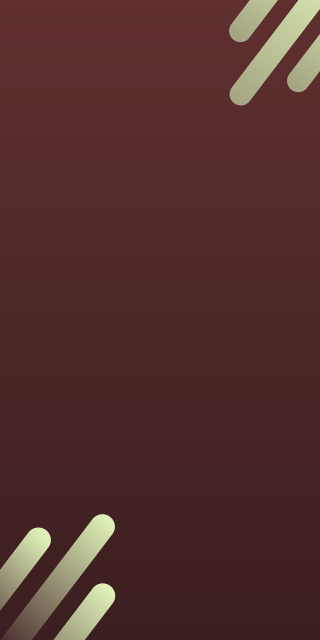
Reproduce this background procedurally as a WebGL 2 fragment shader.

```glsl
#version 300 es
precision highp float;
// Dark maroon vertical gradient with two groups of slanted, rounded bars
// in opposite corners. Each bar is a half-infinite capsule distance field,
// shaded by a linear ramp that starts at its rounded cap.
uniform vec2 u_resolution;
out vec4 fragColor;

const vec3 MAROON_TOP = vec3(0.375, 0.185, 0.187);
const vec3 MAROON_BOTTOM = vec3(0.230, 0.120, 0.125);
const vec3 BAR_DARK = vec3(0.30, 0.19, 0.19);
const vec3 BAR_LIGHT = vec3(0.87, 0.94, 0.72);
const vec2 SLANT = normalize(vec2(0.606, 0.795));

// Distance to a bar that starts at the origin and runs along dir forever.
float barDistance(vec2 p, vec2 dir, float radius) {
    return length(p - dir * max(dot(p, dir), 0.0)) - radius;
}

// Blends a bar over the base; shade changes by rate per unit along fadeDir.
vec3 paintBar(vec3 base, vec2 p, vec2 dir, float radius,
              vec2 fadeDir, float capShade, float rate, float pixel) {
    float shade = clamp(capShade + rate * dot(p, fadeDir), 0.0, 1.0);
    float d = barDistance(p, dir, radius);
    float cover = 1.0 - smoothstep(-0.6 * pixel, 0.6 * pixel, d);
    return mix(base, mix(BAR_DARK, BAR_LIGHT, shade), cover);
}

// Three bars sharing one direction, radius and cap shade.
vec3 paintGroup(vec3 base, vec2 p, vec2 caps[3], vec3 rates, vec2 dir,
                float radius, vec2 fadeDir, float capShade, float pixel) {
    for (int i = 0; i < 3; i++) {
        base = paintBar(base, p - caps[i], dir, radius,
                        fadeDir, capShade, rates[i], pixel);
    }
    return base;
}

void main() {
    // Canvas width is one unit.
    float pixel = 1.0 / u_resolution.x;
    vec2 p = gl_FragCoord.xy * pixel;
    vec2 corner = vec2(1.0, u_resolution.y * pixel);

    vec3 color = mix(MAROON_BOTTOM, MAROON_TOP, p.y / corner.y);

    // Lower left: bright caps fading down into the corner.
    vec2 lowerCaps[3] = vec2[3](
        vec2(0.120, 0.3125), vec2(0.320, 0.354), vec2(0.321, 0.138));
    color = paintGroup(color, p, lowerCaps, vec3(2.7, 2.0, 2.0), -SLANT,
                       0.039, normalize(vec2(0.7, 0.714)), 0.95, pixel);

    // Upper right: muted caps brightening toward the corner.
    vec2 upperCaps[3] = vec2[3](
        vec2(-0.2487, -0.0964), vec2(-0.2474, -0.2943), vec2(-0.0677, -0.2526));
    color = paintGroup(color, p - corner, upperCaps, vec3(1.0, 0.75, 1.0), SLANT,
                       0.0352, SLANT, 0.63, pixel);

    fragColor = vec4(color, 1.0);
}
```
